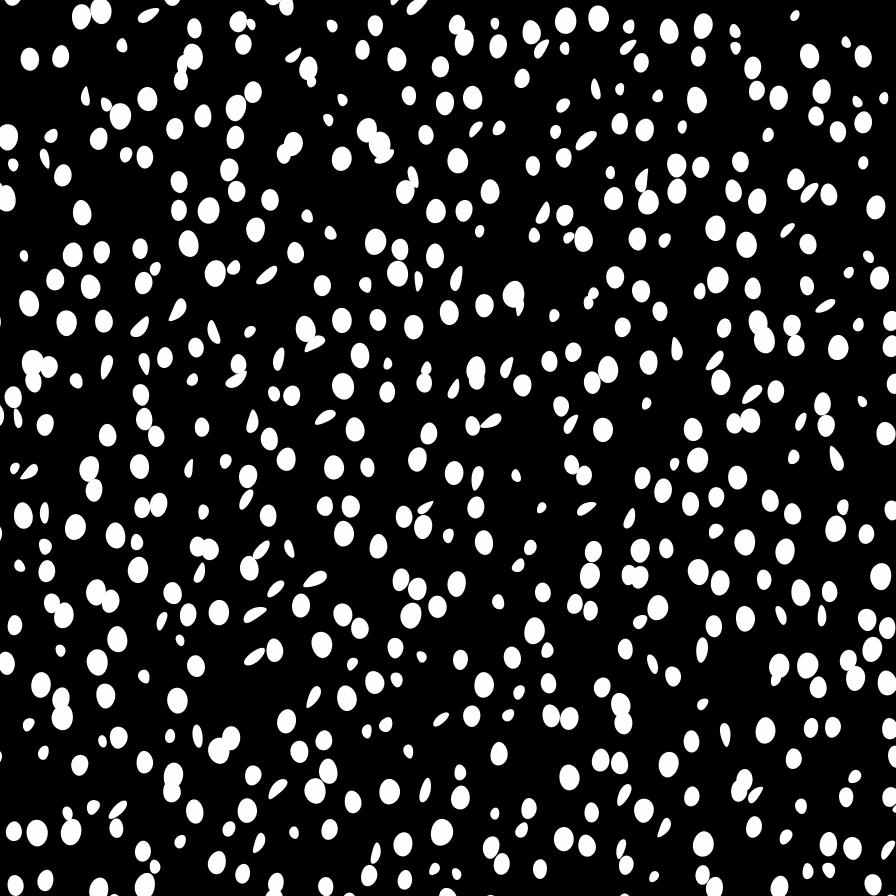
This pattern is drawn by a Shadertoy shader. Its source:

```glsl
// Scattered white grains on black: mostly upright ovals, mixed with small
// and slender bent ones. Each cell of a staggered, jittered grid holds at
// most one grain, drawn as the signed distance to a deformed ellipse.

const vec3 BACKGROUND = vec3(0.0);
const vec3 GRAIN = vec3(0.995);

const float CELLS = 24.0;            // grid cells per canvas height
const float JITTER = 0.8;            // scatter within a cell
const float FILLED = 0.91;           // share of cells holding a grain
const float SMALL_SHARE = 0.20;      // shares among the grains
const float SLENDER_SHARE = 0.14;

// Half width and half height, in canvas units
const vec2 OVAL_RADII = vec2(0.0098, 0.0128);
const vec2 SMALL_RADII = vec2(0.0057, 0.0078);
const vec2 SLENDER_RADII = vec2(0.0053, 0.0125);
const vec2 SIZE_RANGE = vec2(0.84, 1.18);

// Lean from the vertical in radians, positive to the right
const vec2 OVAL_LEAN = vec2(-0.22, 0.25);
const vec2 SMALL_LEAN = vec2(-0.6, 0.8);
const vec2 SLENDER_LEAN = vec2(-0.4, 1.1);

vec3 hash3(vec2 cell, float seed) {
    vec3 p = fract(vec3(cell, seed) * vec3(0.1031, 0.1030, 0.0973) + 0.317);
    p += dot(p, p.yxz + 33.33);
    return fract((p.xxy + p.yxx) * p.zyx);
}

// Close approximation of the signed distance to an ellipse
float ellipseDistance(vec2 p, vec2 radii) {
    float k0 = length(p / radii);
    float k1 = length(p / (radii * radii));
    return (k0 - 1.0) * (k0 + 1e-6) / (k1 + 1e-4);
}

// Ellipse with a leaning axis, a bend and an egg-like taper
float grainDistance(vec2 p, vec2 radii, float lean, float bend, float taper) {
    float c = cos(lean), s = sin(lean);
    p = vec2(c * p.x - s * p.y, s * p.x + c * p.y);
    float along = clamp(p.y / radii.y, -1.5, 1.5);
    p.x += bend * radii.x * (along * along - 0.4);
    radii.x *= 1.0 + taper * along;
    return ellipseDistance(p, radii);
}

// Distance to the grain of one cell; p is relative to the cell centre
float cellDistance(vec2 cell, vec2 p) {
    vec3 place = hash3(cell, 3.7);
    vec3 form = hash3(cell, 17.3);
    vec3 bending = hash3(cell, 41.9) - 0.5;
    if (place.z > FILLED) return 1.0;

    vec2 radii = OVAL_RADII;
    vec2 leanRange = OVAL_LEAN;
    float irregularity = 0.2;
    if (form.x < SMALL_SHARE) {
        radii = SMALL_RADII;
        leanRange = SMALL_LEAN;
        irregularity = 0.5;
    } else if (form.x < SMALL_SHARE + SLENDER_SHARE) {
        radii = SLENDER_RADII;
        leanRange = SLENDER_LEAN;
        irregularity = 0.9;
    }
    radii *= mix(SIZE_RANGE.x, SIZE_RANGE.y, form.y);
    radii.x *= 1.0 + 0.16 * bending.z;
    float lean = mix(leanRange.x, leanRange.y, form.z);

    p -= (place.xy - 0.5) * JITTER / CELLS;
    return grainDistance(p, radii, lean, bending.x * irregularity,
                         bending.y * irregularity);
}

void mainImage(out vec4 fragColor, in vec2 fragCoord) {
    vec2 uv = fragCoord / iResolution.y;
    vec2 grid = uv * CELLS;
    float nearest = 1.0;

    // Search the neighbouring cells; odd rows are shifted by half a cell
    for (int j = -1; j <= 1; j++) {
        float row = floor(grid.y) + float(j);
        float shift = 0.5 * mod(row, 2.0);
        for (int i = -1; i <= 1; i++) {
            vec2 cell = vec2(floor(grid.x - shift) + float(i), row);
            vec2 centre = cell + vec2(0.5 + shift, 0.5);
            nearest = min(nearest, cellDistance(cell, (grid - centre) / CELLS));
        }
    }

    // Crisp edge, smoothed over about one screen pixel
    float edge = 1.0 / iResolution.y;
    float cover = clamp(0.5 - nearest / edge, 0.0, 1.0);
    fragColor = vec4(mix(BACKGROUND, GRAIN, cover), 1.0);
}
```
